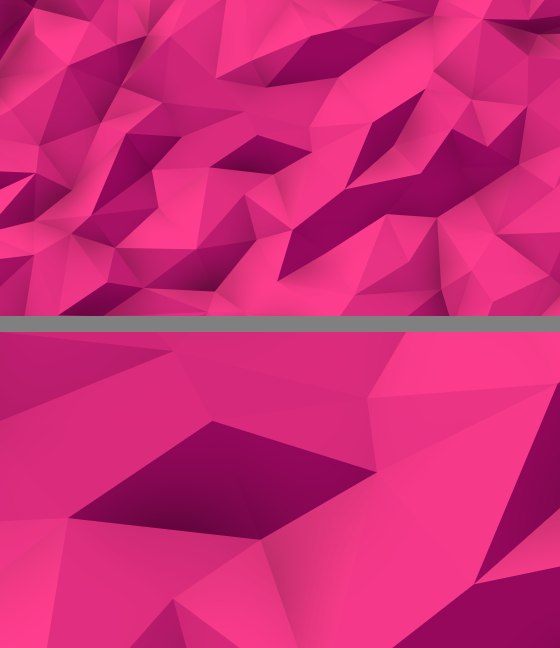
Top: the whole. Bottom: its middle third, enlarged.
A Shadertoy shader for this background:

```glsl
const float UNITS_PER_HEIGHT = 7.0;
const vec2 CELL = vec2(1.14, 0.96);
const vec2 RIDGE_DIR = vec2(0.8, 0.6);
const vec3 LIGHT_DIR = vec3(-0.46, 0.62, 0.63);
const vec3 SHADE_PINK = vec3(0.585, 0.03, 0.36);
const vec3 LIT_PINK = vec3(1.0, 0.24, 0.555);
const float OCCLUSION_RADIUS = 1.75;

vec2 hash22(vec2 p) {
    vec3 q = fract(p.xyx * vec3(0.1031, 0.1030, 0.0973));
    q += dot(q, q.yzx + 33.33);
    return fract((q.xx + q.yz) * q.zy);
}

float cornerRamp(vec2 corner, vec2 offset) {
    float angle = 6.2832 * hash22(corner + 71.0).x;
    return dot(vec2(cos(angle), sin(angle)), offset);
}

float gradientNoise(vec2 p) {
    vec2 i = floor(p), f = p - i;
    vec2 u = f * f * f * (f * (f * 6.0 - 15.0) + 10.0);
    vec2 e = vec2(1.0, 0.0);
    return mix(mix(cornerRamp(i, f), cornerRamp(i + e, f - e), u.x),
               mix(cornerRamp(i + e.yx, f - e.yx), cornerRamp(i + 1.0, f - 1.0), u.x), u.y);
}

// Expresses a canvas direction along and across the ridges
vec2 toMesh(vec2 p, vec2 axis) {
    return vec2(dot(p, axis), dot(p, vec2(-axis.y, axis.x)));
}

// Jittered lattice point lifted by stretched noise
vec3 meshVertex(vec2 id) {
    vec2 xy = (id + 0.74 * (hash22(id + 19.0) - 0.5)) * CELL;
    float bump = hash22(id + 143.0).y - 0.5;
    return vec3(xy, 1.75 * gradientNoise(xy * vec2(0.3, 0.55)) + 0.95 * bump);
}

float cross2(vec2 a, vec2 b) {
    return a.x * b.y - a.y * b.x;
}

float edgeDistance(vec2 p, vec2 a, vec2 b) {
    return cross2(b - a, p - a) / length(b - a);
}

float triangleArea(vec3 a, vec3 b, vec3 c) {
    return 0.5 * cross2(b.xy - a.xy, c.xy - a.xy);
}

// Darkening from nearby vertices that rise above the facet plane
float ambientLight(vec3 pos, vec3 normal) {
    vec2 center = floor(pos.xy / CELL + 0.5);
    float blocked = 0.0;
    for (int y = -2; y <= 2; y++)
    for (int x = -2; x <= 2; x++) {
        vec3 toVertex = meshVertex(center + vec2(x, y)) - pos;
        float dist = length(toVertex) + 0.001;
        float rise = max(dot(toVertex, normal) / dist - 0.1, 0.0);
        blocked += rise * (1.0 - smoothstep(0.0, OCCLUSION_RADIUS, dist));
    }
    return exp(-0.6 * blocked);
}

vec3 shadeFacet(vec3 pos, vec3 normal, vec3 light) {
    float diffuse = clamp(dot(normal, light) * 1.12, 0.0, 1.0);
    return mix(SHADE_PINK, LIT_PINK, diffuse) * ambientLight(pos, normal);
}

// Facet colour in rgb, weighted by its coverage in alpha
vec4 drawFacet(vec2 p, vec3 a, vec3 b, vec3 c, vec3 light, float pixel) {
    float inside = min(edgeDistance(p, a.xy, b.xy),
                   min(edgeDistance(p, b.xy, c.xy), edgeDistance(p, c.xy, a.xy)));
    float coverage = clamp(0.5 + inside / pixel, 0.0, 1.0);
    if (coverage <= 0.0) return vec4(0.0);
    vec3 normal = normalize(cross(b - a, c - a));
    float height = a.z - dot(normal.xy, p - a.xy) / max(normal.z, 0.05);
    return vec4(shadeFacet(vec3(p, height), normal, light), 1.0) * coverage;
}

void mainImage(out vec4 fragColor, in vec2 fragCoord) {
    float pixel = UNITS_PER_HEIGHT / iResolution.y;
    vec2 p = toMesh(fragCoord * pixel, RIDGE_DIR) + vec2(40.0, 60.0);
    vec3 light = normalize(vec3(toMesh(LIGHT_DIR.xy, RIDGE_DIR), LIGHT_DIR.z));
    vec2 cell = floor(p / CELL);
    vec4 sum = vec4(0.0);

    // Split each nearby quad along its better diagonal
    for (int y = -1; y <= 1; y++)
    for (int x = -1; x <= 1; x++) {
        vec2 id = cell + vec2(x, y);
        vec3 a = meshVertex(id);
        vec3 b = meshVertex(id + vec2(1.0, 0.0));
        vec3 c = meshVertex(id + vec2(1.0, 1.0));
        vec3 d = meshVertex(id + vec2(0.0, 1.0));
        float splitAC = min(triangleArea(a, b, c), triangleArea(a, c, d));
        float splitBD = min(triangleArea(a, b, d), triangleArea(b, c, d));
        if (splitAC > splitBD) {
            sum += drawFacet(p, a, b, c, light, pixel);
            sum += drawFacet(p, a, c, d, light, pixel);
        } else {
            sum += drawFacet(p, a, b, d, light, pixel);
            sum += drawFacet(p, b, c, d, light, pixel);
        }
    }
    fragColor = vec4(sum.rgb / max(sum.a, 0.001), 1.0);
}
```
